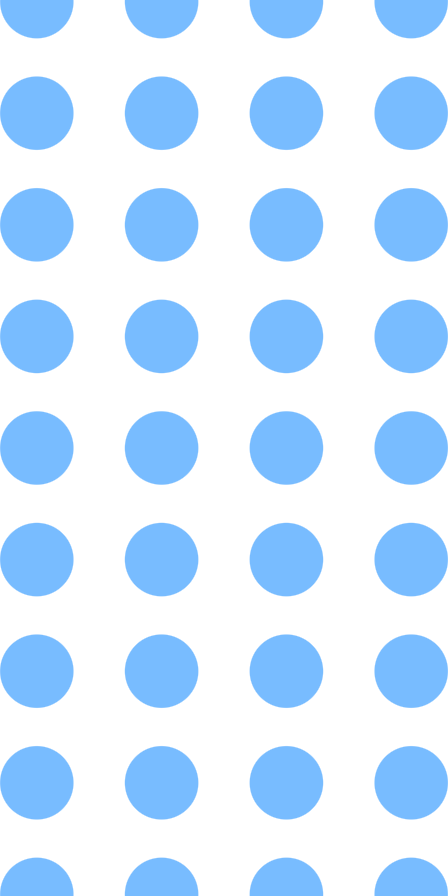
Write a WebGL 1 fragment shader that draws this pattern.

```glsl
precision highp float;

// Flat blue polka dots on white, in a straight grid of four columns.
// The plane is folded into one cell about the canvas centre, and a circle
// distance gives each dot its antialiased edge.

uniform vec2 u_resolution;

// Lengths are fractions of the canvas width.
const vec2 CELL_SIZE = vec2(0.2786, 0.2491);
const float DOT_RADIUS = 0.082;
const float EDGE_PIXELS = 1.2;
const vec3 DOT_COLOR = vec3(0.471, 0.737, 1.0);
const vec3 BACKGROUND_COLOR = vec3(1.0);

// Position relative to the centre of the nearest dot. The canvas centre lies
// midway between two columns and on a row.
vec2 repeatCell(vec2 p) {
    vec2 cell = p / CELL_SIZE + vec2(0.0, 0.5);
    return (fract(cell) - 0.5) * CELL_SIZE;
}

float circleDistance(vec2 p, float radius) {
    return length(p) - radius;
}

// Coverage of a shape from its signed distance.
float fillCoverage(float dist, float edgeWidth) {
    return clamp(0.5 - dist / edgeWidth, 0.0, 1.0);
}

void main() {
    vec2 p = (gl_FragCoord.xy - 0.5 * u_resolution) / u_resolution.x;
    float edgeWidth = EDGE_PIXELS / u_resolution.x;

    float dist = circleDistance(repeatCell(p), DOT_RADIUS);
    float dotMask = fillCoverage(dist, edgeWidth);

    gl_FragColor = vec4(mix(BACKGROUND_COLOR, DOT_COLOR, dotMask), 1.0);
}
```
